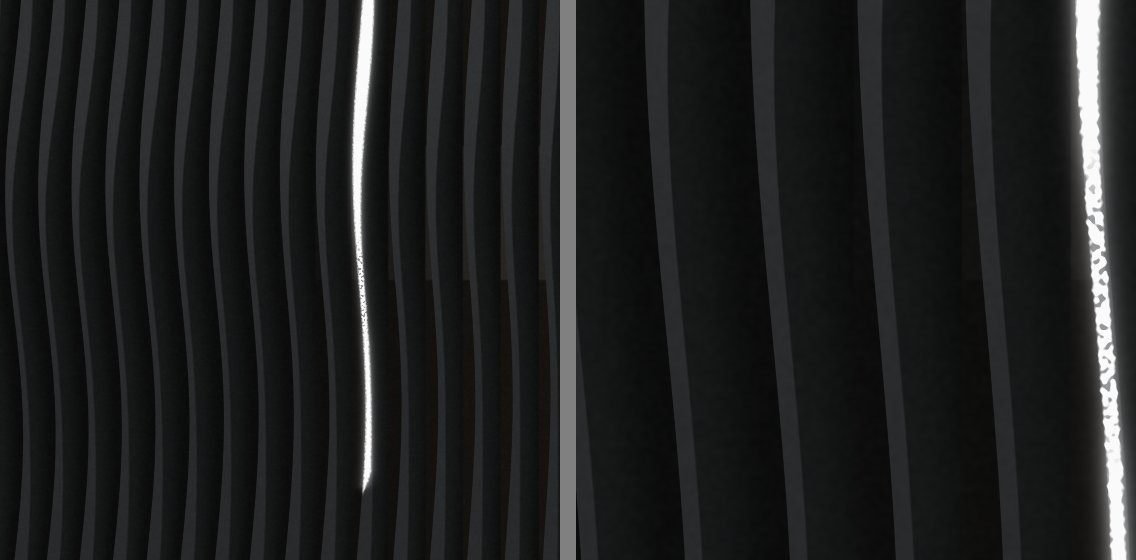
Left, the full canvas; right, a detail of the centre.
Reproduce this pattern procedurally as a Shadertoy shader.

```glsl
// Dark wavy vertical fins with beveled faces, one of them glowing white.

const float TAU = 6.2831853;

vec2 hashGradient(vec2 cell) {
    vec3 q = fract(cell.xyx * vec3(0.1031, 0.1030, 0.0973));
    q += dot(q, q.yzx + 33.33);
    return 2.0 * fract((q.xx + q.yz) * q.zy) - 1.0;
}

float gradientNoise(vec2 p) {
    vec2 i = floor(p), f = fract(p);
    vec2 s = f * f * f * (f * (f * 6.0 - 15.0) + 10.0);
    vec2 e = vec2(0.0, 1.0);
    float low = mix(dot(hashGradient(i), f),
                    dot(hashGradient(i + e.yx), f - e.yx), s.x);
    float high = mix(dot(hashGradient(i + e), f - e),
                     dot(hashGradient(i + 1.0), f - 1.0), s.x);
    return mix(low, high, s.y);
}

// Fin spacing widens steadily to the right.
float finBase(float n) {
    return 0.0104 + n * (0.0586 + 0.00034 * n);
}

float finIndex(float x) {
    float root = sqrt(0.0586 * 0.0586 + 4.0 * 0.00034 * (x - 0.0104));
    return floor((root - 0.0586) / (2.0 * 0.00034));
}

// Sideways sway of a fin, never negative; t runs downward.
float sway(float u, float t) {
    float trough = 0.345 - 0.08 * u;
    return mix(0.0163, 0.009, u) * (1.0 - cos(TAU * (t - trough) / 0.88));
}

float faceWidth(float u, float t) {
    float swell = 0.5 + 0.5 * cos(TAU * (t - 0.11) / 0.95);
    return 0.0088 + 0.003 * u + 0.0143 * swell * swell;
}

void mainImage(out vec4 fragColor, in vec2 fragCoord) {
    vec2 uv = fragCoord / iResolution.xy;
    float u = uv.x, t = 1.0 - uv.y;
    float aa = 1.3 / iResolution.x;

    // Position within the current fin
    float x = u - sway(u, t);
    float n = finIndex(x);
    float d = x - finBase(n);
    float gap = finBase(n + 1.0) - finBase(n);
    float w = faceWidth(u, t);

    // Recessed side, darkening toward the next fin
    float depth = clamp((d - w) / (gap - w), 0.0, 1.0);
    vec3 color = mix(vec3(0.088, 0.094, 0.095), vec3(0.043, 0.044, 0.045),
                     smoothstep(0.0, 0.9, depth));

    // Straight brown backing that shows beside the right-hand fins
    float backing = smoothstep(-aa, aa, u - finBase(n + 1.0) + 0.004 * u)
                  * smoothstep(0.4, 0.95, u);
    float band = smoothstep(-aa, aa, t - 0.26) * smoothstep(aa, -aa, t - 0.5);
    vec3 brown = mix(vec3(0.085, 0.07, 0.057), vec3(0.16, 0.145, 0.13), band);
    color = mix(color, brown, backing);

    // Front face
    float face = max(smoothstep(aa, -aa, d - w), smoothstep(aa, 0.0, gap - d));
    vec3 faceColor = vec3(0.175, 0.18, 0.187) * mix(1.06, 0.9, smoothstep(0.1, 0.7, t));
    color = mix(color, faceColor, face);

    // Fine grain
    color += 0.014 * gradientNoise(uv * 190.0) + 0.008 * gradientNoise(uv * 67.0);

    // Glowing strip with ragged edges, a speckled waist and a tapered foot
    float taper = smoothstep(0.89, 0.835, t);
    float speck = gradientNoise(uv * 230.0);
    float waist = smoothstep(0.41, 0.47, t) * smoothstep(0.62, 0.57, t);
    float stripWidth = w * taper * mix(0.92, 0.8, smoothstep(0.3, 0.5, t));
    float edge = abs(x - finBase(10.0) - 0.5 * stripWidth) - 0.5 * stripWidth;
    float lit = smoothstep(aa, -aa, edge + 0.0025 * speck) * smoothstep(0.0, 0.15, taper);
    lit *= 1.0 - 0.75 * waist * smoothstep(0.08, 0.25, speck);
    float halo = exp(-max(edge, 0.0) / 0.0055) * smoothstep(0.0, 0.5, taper);
    color += 0.42 * halo * mix(1.0, 0.7, waist);
    color = mix(color, vec3(0.98), lit);

    fragColor = vec4(clamp(color, 0.0, 1.0), 1.0);
}
```
